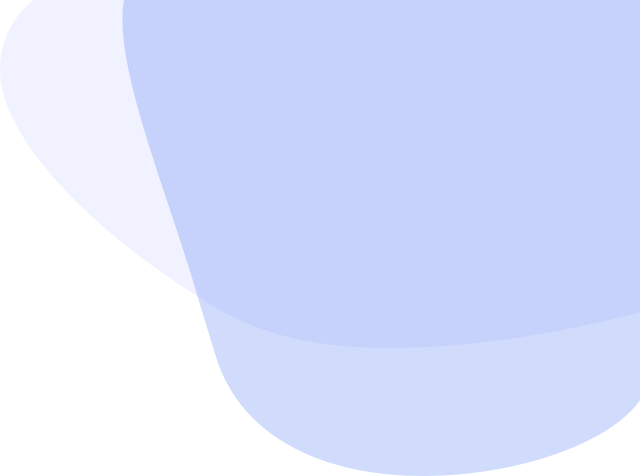
This background is drawn by a Shadertoy shader. Its source:

```glsl
// Two overlapping translucent blue blobs hanging from the top right of a white page.

vec2 bezier(vec2 a, vec2 b, vec2 c, vec2 d, float t) {
    float s = 1.0 - t;
    return s * s * s * a + 3.0 * s * s * t * b + 3.0 * s * t * t * c + t * t * t * d;
}

// Adds one cubic curve to an outline: x holds the nearest distance,
// y flips sign at each crossing below the point. Controls are canvas fractions.
void addCurve(inout vec2 outline, vec2 p, vec2 a, vec2 b, vec2 c, vec2 d) {
    const int STEPS = 24;
    vec2 start = a * iResolution.xy;
    for (int i = 1; i <= STEPS; i++) {
        vec2 end = bezier(a, b, c, d, float(i) / float(STEPS)) * iResolution.xy;
        vec2 edge = end - start, toPoint = p - start;
        float along = clamp(dot(toPoint, edge) / max(dot(edge, edge), 1e-6), 0.0, 1.0);
        outline.x = min(outline.x, length(toPoint - edge * along));
        if ((start.x <= p.x) != (end.x <= p.x)
            && start.y + edge.y * toPoint.x / edge.x < p.y) outline.y = -outline.y;
        start = end;
    }
}

// Smooth fill from the signed distance
float coverage(vec2 outline) {
    return clamp(0.5 - outline.x * outline.y, 0.0, 1.0);
}

float wideBlob(vec2 p) {
    vec2 o = vec2(1e5, 1.0);
    addCurve(o, p, vec2(0.052, 1.0), vec2(0.018, 0.962), vec2(0.0, 0.913), vec2(0.0, 0.851));
    addCurve(o, p, vec2(0.0, 0.851), vec2(0.0, 0.72), vec2(0.13, 0.528), vec2(0.3086, 0.3776));
    addCurve(o, p, vec2(0.3086, 0.3776), vec2(0.384, 0.309), vec2(0.469, 0.269), vec2(0.609, 0.269));
    addCurve(o, p, vec2(0.609, 0.269), vec2(0.742, 0.269), vec2(0.879, 0.301), vec2(1.0, 0.344));
    return coverage(o);
}

float tallBlob(vec2 p) {
    vec2 o = vec2(1e5, 1.0);
    addCurve(o, p, vec2(0.194, 1.0), vec2(0.1914, 0.986), vec2(0.1914, 0.97), vec2(0.1914, 0.956));
    addCurve(o, p, vec2(0.1914, 0.956), vec2(0.1914, 0.816), vec2(0.267, 0.572), vec2(0.3086, 0.3776));
    addCurve(o, p, vec2(0.3086, 0.3776), vec2(0.3177, 0.337), vec2(0.3268, 0.297), vec2(0.336, 0.257));
    addCurve(o, p, vec2(0.336, 0.257), vec2(0.371, 0.091), vec2(0.495, 0.0), vec2(0.6615, 0.0));
    addCurve(o, p, vec2(0.6615, 0.0), vec2(0.801, 0.0), vec2(0.9505, 0.065), vec2(1.0, 0.159));
    return coverage(o);
}

void mainImage(out vec4 fragColor, in vec2 fragCoord) {
    float wide = wideBlob(fragCoord);
    float tall = tallBlob(fragCoord);

    // Flat tints, deeper where the blobs overlap
    vec3 behind = mix(vec3(1.0), vec3(0.941, 0.949, 1.0), wide);
    vec3 front = mix(vec3(0.818, 0.861, 0.992), vec3(0.776, 0.824, 0.984), wide);
    fragColor = vec4(mix(behind, front, tall), 1.0);
}
```
